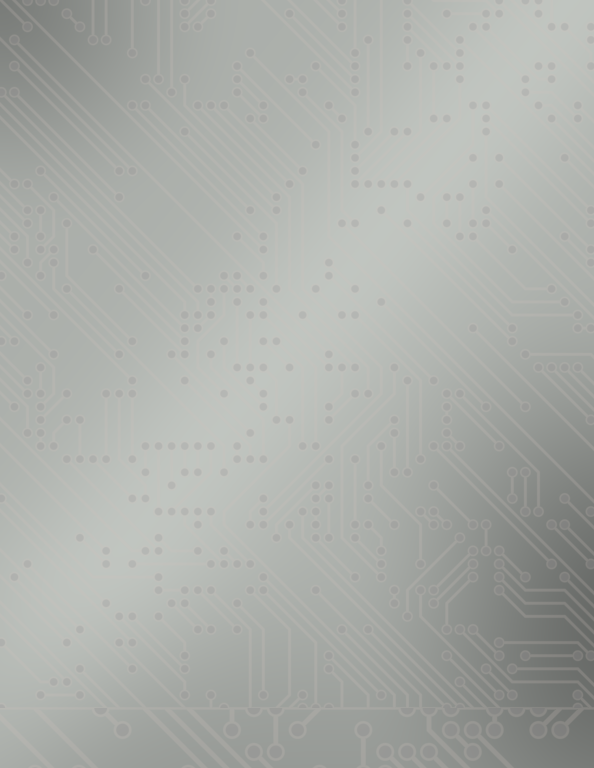
Write a WebGL 2 fragment shader that draws this pattern.

```glsl
#version 300 es
precision highp float;

uniform vec2 u_resolution;
out vec4 fragColor;

const vec2 SOUTH_EAST = vec2(1.0, -1.0);
const vec2 SOUTH = vec2(0.0, -1.0);
const vec2 EAST = vec2(1.0, 0.0);
const vec2 SOUTH_WEST = vec2(-1.0, -1.0);

float hash(vec2 p) {
  return fract(sin(dot(p, vec2(127.1, 311.7))) * 43758.5453);
}

float valueNoise(vec2 p) {
  vec2 cell = floor(p);
  vec2 f = fract(p);
  f = f * f * (3.0 - 2.0 * f);
  float low = mix(hash(cell), hash(cell + vec2(1.0, 0.0)), f.x);
  float high = mix(hash(cell + vec2(0.0, 1.0)), hash(cell + 1.0), f.x);
  return mix(low, high, f.y);
}

// Preferred heading at a grid node; neighbouring bands differ by 45 degrees
vec2 heading(vec2 node) {
  float n = valueNoise(node * 0.16 + 19.3);
  if (n < 0.17) return SOUTH_WEST;
  if (n < 0.36) return SOUTH;
  return n < 0.78 ? SOUTH_EAST : EAST;
}

// Each lane is cut into long runs, some of them empty
vec2 outgoing(vec2 node) {
  vec2 dir = heading(node);
  float lane = dir.x * node.y - dir.y * node.x;
  float along = dot(node, dir) / dot(dir, dir);
  float laneSeed = dot(dir, vec2(3.7, 9.1));
  float run = floor(along / 8.0 + hash(vec2(lane, laneSeed)));
  return hash(vec2(lane + laneSeed, run + 5.3)) < 0.6 ? dir : vec2(0.0);
}

// The single trace that may enter a node, without crossings or sharp turns
vec2 incoming(vec2 node) {
  vec2 next = heading(node);
  vec2 dirs[4] = vec2[4](SOUTH_EAST, SOUTH, EAST, SOUTH_WEST);
  for (int i = 0; i < 4; i++) {
    vec2 dir = dirs[i];
    vec2 source = node - dir;
    if (dot(dir, next) < 0.5 || outgoing(source) != dir) continue;
    if (dir == SOUTH_WEST && outgoing(source - EAST) == SOUTH_EAST) continue;
    return dir;
  }
  return vec2(0.0);
}

float segmentDistance(vec2 p, vec2 a, vec2 b) {
  vec2 ab = b - a;
  return length(p - a - ab * clamp(dot(p - a, ab) / dot(ab, ab), 0.0, 1.0));
}

float coverage(float dist, float radius, float blur) {
  return 1.0 - smoothstep(radius - blur, radius + blur, dist);
}

// Distances to the nearest trace (x) and pad centre (y), in grid units
vec2 circuit(vec2 p) {
  vec2 nearest = floor(p + 0.5);
  vec2 dist = vec2(9.0);
  for (int y = -1; y <= 1; y++) {
    for (int x = -1; x <= 1; x++) {
      vec2 node = nearest + vec2(x, y);
      vec2 dir = incoming(node);
      if (dir != vec2(0.0)) {
        dist.x = min(dist.x, segmentDistance(p, node - dir, node));
      }
    }
  }
  vec2 next = heading(nearest);
  bool entered = incoming(nearest) != vec2(0.0);
  bool left = incoming(nearest + next) == next;
  if (entered != left) dist.y = length(p - nearest);
  return dist;
}

// Brushed metal sheen with shaded corners
vec3 metal(vec2 pos) {
  float across = dot(pos, vec2(0.776, -0.63)) + 0.054;
  float light = 0.68 + 0.085 * exp(-across * across / 0.021);
  light -= 0.21 * coverage(length(pos - vec2(0.0, 1.0)), 0.14, 0.19);
  light -= 0.28 * coverage(length((pos - vec2(0.81, 0.22)) * vec2(1.0, 0.85)), 0.17, 0.21);
  light -= 0.085 * coverage(pos.y, 0.12, 0.17);
  return light * vec3(0.985, 1.008, 0.982);
}

void main() {
  vec2 pos = gl_FragCoord.xy / u_resolution.y;
  float seam = 0.078;
  bool footer = pos.y < seam;
  float pitch = footer ? 0.0285 : 0.01706;
  vec2 p = (pos - vec2(0.0, seam)) / pitch + (footer ? vec2(70.4, 40.0) : vec2(0.9, 0.0));
  float blur = 0.9 / (u_resolution.y * pitch);

  vec2 dist = circuit(p);
  float trace = coverage(dist.x, 0.11, blur);
  float seamLine = coverage(abs(pos.y - seam) / pitch, 0.07, blur);
  float pad = coverage(dist.y, 0.41, blur);
  float core = coverage(dist.y, 0.29, blur);

  vec3 color = metal(pos);
  vec3 copper = mix(color, vec3(0.81, 0.755, 0.735), 0.22);
  vec3 hole = mix(color, vec3(0.60, 0.575, 0.585), 0.27);
  color = mix(color, copper, max(max(trace, pad), seamLine));
  color = mix(color, hole, core);
  fragColor = vec4(color, 1.0);
}
```
